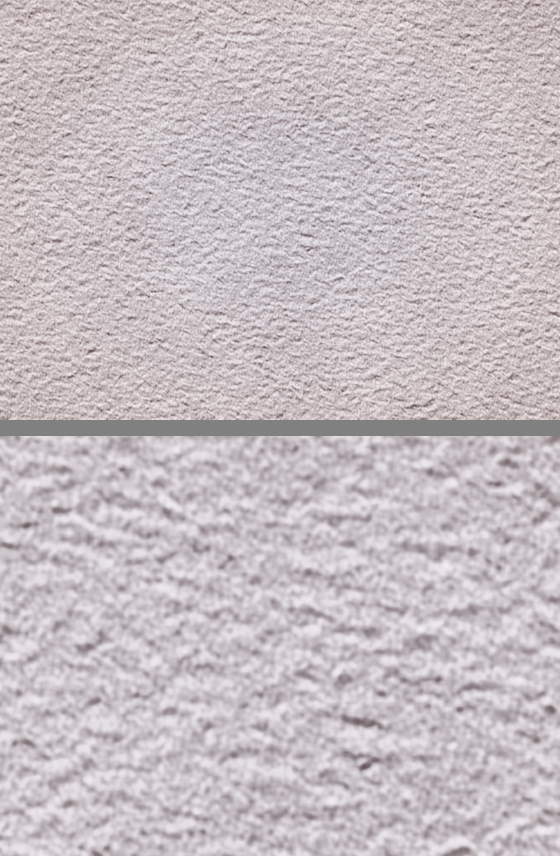
Top: the whole. Bottom: its middle third, enlarged.
Give the GLSL for this texture, as a WebGL 2 fragment shader.

```glsl
#version 300 es
precision highp float;
// Rough pale stucco lit from above: a warped gradient-noise height field
// is shaded by its vertical slope, with sparse shadowed pits under ledges,
// fine sandy grain and a cool centre fading to warm pink edges.

uniform vec2 u_resolution;
out vec4 fragColor;

// Integer hash of a lattice cell, giving a gradient in [-1, 1]
vec2 cellGradient(ivec2 cell) {
    uvec2 v = uvec2(cell) * 1664525u + 1013904223u;
    v.x += v.y * 1664525u;
    v.y += v.x * 1664525u;
    v ^= v >> 16u;
    v.x += v.y * 1664525u;
    v.y += v.x * 1664525u;
    v ^= v >> 16u;
    return vec2(v & 65535u) / 32767.5 - 1.0;
}

float cornerValue(ivec2 cell, vec2 offset) {
    return dot(cellGradient(cell), offset);
}

float gradientNoise(vec2 p) {
    ivec2 cell = ivec2(floor(p));
    vec2 f = fract(p);
    vec2 w = f * f * f * (f * (f * 6.0 - 15.0) + 10.0);
    float low = mix(cornerValue(cell, f),
                    cornerValue(cell + ivec2(1, 0), f - vec2(1, 0)), w.x);
    float high = mix(cornerValue(cell + ivec2(0, 1), f - vec2(0, 1)),
                     cornerValue(cell + ivec2(1, 1), f - vec2(1, 1)), w.x);
    return 1.2 * mix(low, high, w.y);
}

// Plaster height: wide lumps, smaller crumbs and grains
float relief(vec2 p) {
    vec2 warp = vec2(gradientNoise(p * 45.0 + 7.3), gradientNoise(p * 45.0 + 91.7));
    vec2 q = p + 0.006 * warp;
    q.y += 0.08 * q.x;
    float lumps = gradientNoise(q * vec2(44.0, 64.0));
    float crumbs = gradientNoise(q * vec2(92.0, 118.0) + 31.4);
    float grains = gradientNoise(p * vec2(165.0, 180.0) + 63.8);
    return lumps + 0.62 * crumbs + 0.36 * grains;
}

void main() {
    vec2 p = gl_FragCoord.xy / u_resolution.y;
    vec2 centred = gl_FragCoord.xy / u_resolution - 0.5;

    // Upward-facing slopes catch light, undersides fall into shade
    vec2 towardLight = vec2(-0.0008, 0.003);
    float slope = relief(p - towardLight) - relief(p + towardLight);

    // Deeper shadows gather in irregular patches
    float patches = smoothstep(-0.1, 0.45, gradientNoise(p * vec2(19.0, 26.0) + 12.6));
    float pit = smoothstep(0.15, 0.75, -slope) * mix(0.3, 1.0, patches);

    // Sandy grain and slow unevenness of the coat
    float sand = gradientNoise(p * 187.0 + 140.2);
    float mottling = gradientNoise(p * 4.0 + 3.7) + 0.8 * gradientNoise(p * 13.0 + 57.1);
    float tone = 0.802 + 0.19 * slope - 0.14 * pit + 0.13 * sand + 0.035 * mottling;
    tone -= 0.03 * smoothstep(0.35, 0.75, length(centred)) + 0.012 * patches;
    tone = min(tone, 0.89 + 0.4 * (tone - 0.89));

    // Brown-grey shadows through to pale pinkish white
    vec3 color = mix(vec3(0.55, 0.49, 0.50), vec3(0.88, 0.85, 0.86), (tone - 0.55) / 0.33);

    // Cool centre, warm rim
    float rim = smoothstep(0.1, 0.65, length(centred));
    color += mix(vec3(-0.01, 0.0, 0.01), vec3(0.01, -0.002, -0.008), rim);

    fragColor = vec4(clamp(color, 0.0, 1.0), 1.0);
}
```
